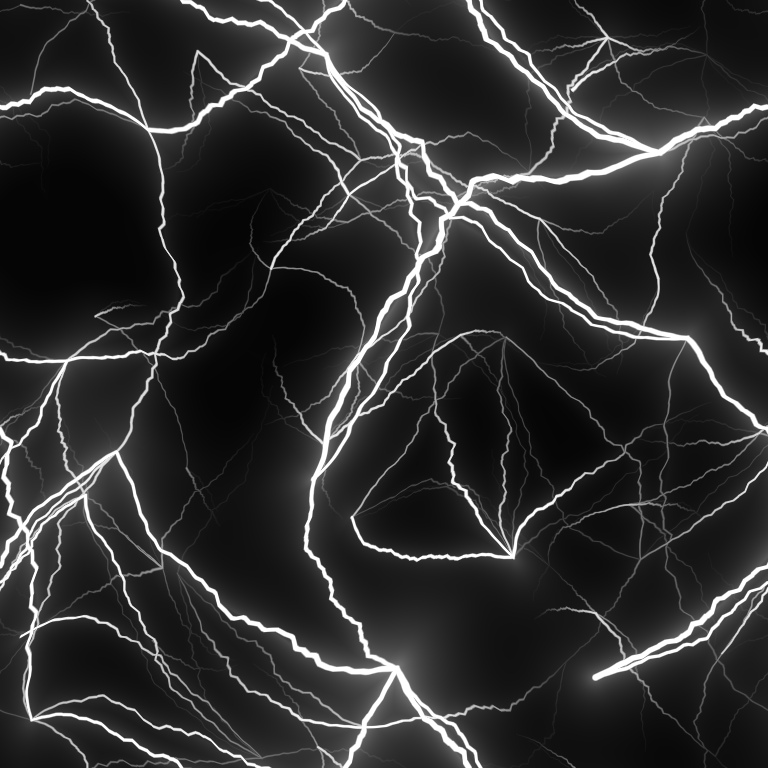
Give the GLSL for this texture, as a WebGL 1 fragment shader.

```glsl
precision highp float;
uniform vec2 u_resolution;

const float TAU = 6.2831853;

float hash(vec2 cell, float seed) {
  return fract(sin(dot(cell, vec2(41.3, 289.1)) + seed * 17.7) * 43758.55);
}

float zigzag(float t) {
  return abs(fract(t) - 0.5) * 4.0 - 1.0;
}

// Cell index wrapped to the tile
vec2 wrap(vec2 cell, float count) {
  return floor(mod(cell + 0.5, count));
}

vec2 nodePosition(vec2 cell, float count, float seed) {
  vec2 id = wrap(cell, count);
  return (cell + 0.12 + 0.76 * vec2(hash(id, seed), hash(id, seed + 1.0))) / count;
}

float nodeStrength(vec2 cell, float count, float seed, float low) {
  return smoothstep(low, 1.0, hash(wrap(cell, count), seed + 2.0));
}

// Bent bolt from a to b: jagged distance, position along it, smooth distance
vec3 boltDistance(vec2 p, vec2 a, vec2 b, float seed) {
  vec2 along = b - a;
  vec2 across = vec2(-along.y, along.x);
  float t = clamp(dot(p - a, along) / dot(along, along), 0.0, 1.0);
  float jag = 0.016 * zigzag(t * 3.3 + seed * 9.0)
            + 0.007 * zigzag(t * 9.0 + seed * 23.0)
            + 0.004 * zigzag(t * 21.0 + seed * 51.0);
  float arch = 4.0 * t * (1.0 - t);
  vec2 offset = p - a - along * t - across * arch * 0.44 * (seed - 0.5);
  return vec3(length(offset - across * arch * jag), t, length(offset));
}

// Linked jittered nodes: bright core, narrow halo, summed wide glow
vec3 network(vec2 p, float count, float seed, float power, float low, float reach) {
  vec2 home = floor(p * count);
  vec3 light = vec3(0.0);
  float soft = max(0.0012, 0.6 / u_resolution.y);
  for (int j = -2; j <= 2; j++) {
    for (int i = -2; i <= 2; i++) {
      vec2 cell = home + vec2(float(i), float(j));
      vec2 id = wrap(cell, count);
      vec2 start = nodePosition(cell, count, seed);
      float startStrength = nodeStrength(cell, count, seed, low);
      // Strands: across, a thin companion, and upward
      for (int k = 0; k < 3; k++) {
        bool upward = k == 2;
        float turn = floor(hash(id, seed + (upward ? 4.0 : 3.0)) * 3.0) - 1.0;
        vec2 next = cell + (upward ? vec2(turn, 1.0) : vec2(1.0, turn));
        float share = 1.0;
        if (k == 1) share = 0.24 * step(0.4, hash(id, seed + 5.0));
        if (upward) share = 0.6 * step(0.6 * (1.0 - power), hash(id, seed + 6.0));
        vec3 bolt = boltDistance(p, start, nodePosition(next, count, seed),
                                 hash(id, seed + 7.0 + float(k)));
        float strength = power * share
          * mix(startStrength, nodeStrength(next, count, seed, low), bolt.y);
        float width = 0.0006 + 0.0039 * strength;
        float line = 1.0 - smoothstep(width - soft, width + soft, bolt.x);
        light.x = max(light.x, line * smoothstep(-0.03, 0.4, strength) * step(0.01, strength));
        light.y = max(light.y, strength * exp(-bolt.z / 0.014));
        light.z += strength * exp(-bolt.z / reach);
      }
    }
  }
  return light;
}

void main() {
  vec2 p = gl_FragCoord.xy / u_resolution;

  // Layered sines of whole frequency bend the plane and still wrap
  p += 0.022 * sin(TAU * (vec2(1.0, 2.0) * p.yx + vec2(0.13, 0.57)));
  p += 0.007 * sin(TAU * (vec2(5.0, 4.0) * p.yx + vec2(0.71, 0.29)));
  p += 0.0014 * sin(TAU * (vec2(13.0, 11.0) * p.yx + vec2(0.37, 0.83)));

  // Main bolts, branches and faint tendrils
  vec3 bolts = network(p, 3.0, 2.0, 1.0, -0.6, 0.056);
  vec3 branches = network(p, 5.0, 31.0, 0.5, 0.12, 0.045);
  vec3 tendrils = network(p, 8.0, 67.0, 0.32, 0.35, 0.03);

  float core = max(bolts.x, max(branches.x, tendrils.x));
  float halo = 0.22 * max(bolts.y, branches.y);
  float haze = 0.17 * bolts.z + 0.13 * branches.z + 0.08 * tendrils.z;
  float glow = max(0.5 * (1.0 - exp(-2.0 * haze)) - 0.035, 0.02) + halo;
  gl_FragColor = vec4(vec3(mix(glow, 1.0, core)), 1.0);
}
```
